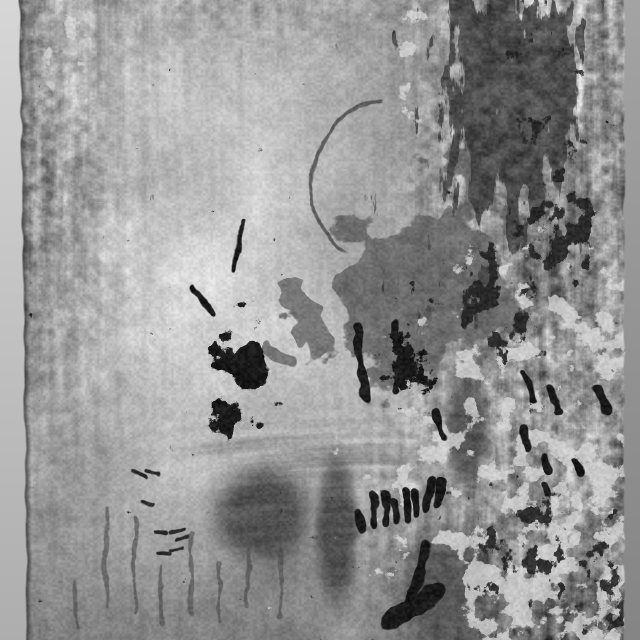
Reproduce this texture procedurally as a WebGL 2 fragment shader.

```glsl
#version 300 es
precision highp float;
uniform vec2 u_resolution;
out vec4 fragColor;

float hash(vec2 p) {
  return fract(sin(dot(p, vec2(127.1, 311.7))) * 43758.5453);
}

float noise(vec2 p) {
  vec2 i = floor(p), f = fract(p);
  f = f * f * (3.0 - 2.0 * f);
  return mix(mix(hash(i), hash(i + vec2(1, 0)), f.x),
             mix(hash(i + vec2(0, 1)), hash(i + vec2(1, 1)), f.x), f.y);
}

float fbm(vec2 p) {
  float sum = 0.0, amp = 0.52;
  for (int i = 0; i < 5; i++) {
    sum += amp * noise(p);
    p = p * 2.03 + 17.3;
    amp *= 0.5;
  }
  return sum;
}

// Soft elliptical area
float area(vec2 p, vec2 center, vec2 radius) {
  vec2 d = (p - center) / radius;
  return exp(-dot(d, d));
}

// Paint with torn edges; cover 0 is bare, 1 is solid
float ragged(vec2 p, float cover) {
  return smoothstep(0.45, 0.55, cover + 1.3 * (fbm(p) - 0.5));
}

// Brush mark of uneven width from a to b
float stroke(vec2 p, vec2 a, vec2 b, float width) {
  vec2 ab = b - a;
  float t = clamp(dot(p - a, ab) / dot(ab, ab), 0.0, 1.0);
  float w = width * (0.45 + 0.9 * noise(p * 60.0));
  return 1.0 - smoothstep(w - 0.0015, w + 0.0015, length(p - a - ab * t));
}

void main() {
  vec2 uv = gl_FragCoord.xy / u_resolution;
  vec2 q = uv + 0.022 * (vec2(fbm(uv * 16.0), fbm(uv * 16.0 + 40.0)) - 0.5);
  float cloud = fbm(uv * 7.0);
  float runs = fbm(uv * vec2(85.0, 7.0));
  float grit = fbm(uv * 75.0 + 9.0);

  // Pale ground, worn at the sides
  float right = smoothstep(0.5, 0.8, uv.x + 0.25 * (cloud - 0.5));
  float left = area(uv, vec2(0.05, 0.75), vec2(0.13, 0.4));
  float rough = 0.12 + 0.75 * right + 0.6 * left + 0.35 * area(uv, vec2(0.35, 1.02), vec2(0.3, 0.1));
  float tone = 0.68 + 0.3 * (cloud - 0.5) - 0.12 * left - 0.1 * right;
  tone += 0.13 * area(uv, vec2(0.32, 0.7), vec2(0.2, 0.24));
  tone += 0.12 * area(uv, vec2(0.42, 0.47), vec2(0.14, 0.12));
  tone -= 0.14 * smoothstep(0.35, 0.0, uv.y);
  tone += rough * (0.65 * (grit - 0.5) + 0.55 * (runs - 0.5));

  // Flat grey patches
  float grey = 1.05 * area(q, vec2(0.62, 0.54), vec2(0.12, 0.11));
  grey += 0.45 * area(uv, vec2(0.72, 0.62), vec2(0.11, 0.22));
  tone = mix(tone, 0.40 + 0.15 * (grit - 0.5), 0.9 * ragged(uv * 20.0, grey));
  tone = mix(tone, 0.42, 0.85 * stroke(q, vec2(0.45, 0.55), vec2(0.5, 0.46), 0.024));
  tone = mix(tone, 0.38, 0.8 * stroke(q, vec2(0.42, 0.455), vec2(0.46, 0.44), 0.01));

  // Dark washes running down
  float wash = 0.85 * area(uv, vec2(0.83, 0.88), vec2(0.09, 0.19));
  wash += 0.42 * area(uv, vec2(0.74, 0.78), vec2(0.12, 0.32));
  tone = mix(tone, 0.25 + 0.25 * (grit - 0.5), 0.85 * ragged(uv * vec2(55.0, 16.0), wash));

  // Dry sweeps across the lower half
  float bristle = fbm(vec2(uv.x * 5.0 + uv.y, (uv.y - 0.3 * uv.x + 0.25 * uv.x * uv.x) * 95.0));
  float sweep = area(q, vec2(0.49, 0.29), vec2(0.17, 0.055));
  tone = mix(tone, 0.3 + 0.6 * bristle, 0.75 * sweep);
  float shade = area(q, vec2(0.41, 0.2), vec2(0.085, 0.08));
  shade = max(shade, area(q, vec2(0.525, 0.17), vec2(0.035, 0.13)));
  shade = max(shade, area(q, vec2(0.73, 0.33), vec2(0.035, 0.1)));
  shade = max(shade, 0.7 * area(q, vec2(0.7, 0.08), vec2(0.1, 0.14)));
  tone = mix(tone, 0.27 + 0.2 * (bristle - 0.5), 0.85 * smoothstep(0.2, 0.8, shade));

  // Bright flecks and dark crumbs
  float fleck = 0.38 * right * smoothstep(0.75, 0.5, uv.y) + 0.2 * area(uv, vec2(0.84, 0.1), vec2(0.1, 0.13));
  fleck += 0.45 * area(uv, vec2(0.64, 0.94), vec2(0.03, 0.1)) + 0.3 * area(uv, vec2(0.09, 0.93), vec2(0.07, 0.1));
  tone = mix(tone, 0.84, 0.8 * ragged(uv * 38.0 + 5.0, fleck));
  float crumb = 0.58 * area(uv, vec2(0.87, 0.64), vec2(0.055, 0.09)) + 0.3 * area(uv, vec2(0.76, 0.5), vec2(0.12, 0.14));
  crumb += 0.42 * area(uv, vec2(0.83, 0.16), vec2(0.11, 0.12)) + 0.4 * area(uv, vec2(0.96, 0.05), vec2(0.04, 0.2));
  crumb += 0.28 * area(uv, vec2(0.83, 0.88), vec2(0.08, 0.2));
  tone = mix(tone, 0.13, 0.9 * ragged(uv * vec2(48.0, 36.0) + 31.0, crumb));

  // Black blots and strokes
  float ink = ragged(uv * 42.0 + 70.0, 0.6 * area(uv, vec2(0.36, 0.4), vec2(0.045, 0.1)));
  ink = max(ink, ragged(uv * 30.0, 1.5 * area(q, vec2(0.395, 0.432), vec2(0.028, 0.04))));
  ink = max(ink, ragged(uv * 45.0 + 12.0, 0.5 * area(uv, vec2(0.64, 0.43), vec2(0.06, 0.07))));
  ink = max(ink, stroke(q, vec2(0.555, 0.49), vec2(0.576, 0.38), 0.009));
  ink = max(ink, stroke(q, vec2(0.623, 0.49), vec2(0.623, 0.39), 0.006));
  ink = max(ink, stroke(q, vec2(0.295, 0.555), vec2(0.335, 0.51), 0.005));
  ink = max(ink, stroke(q, vec2(0.38, 0.65), vec2(0.368, 0.575), 0.004));
  ink = max(ink, stroke(q, vec2(0.6, 0.025), vec2(0.685, 0.075), 0.014));
  ink = max(ink, stroke(q, vec2(0.665, 0.15), vec2(0.645, 0.06), 0.01));
  for (int i = 0; i < 8; i++) {
    float k = float(i), r = hash(vec2(k, 3.0));
    vec2 comb = vec2(0.56 + 0.018 * k, 0.17 + 0.006 * k);
    ink = max(ink, stroke(q, comb, comb + vec2(0.012 * (r - 0.5), 0.025 + 0.03 * r), 0.0065));
    vec2 dab = vec2(0.66 + 0.3 * hash(vec2(k, 8.0)), 0.23 + 0.24 * r);
    ink = max(ink, stroke(q, dab, dab + vec2(0.014, -0.035) * (0.4 + r), 0.0065));
    vec2 nick = vec2(0.2 + 0.1 * r, 0.13 + 0.15 * hash(vec2(k, 5.0)));
    ink = max(ink, 0.9 * stroke(q, nick, nick + vec2(0.018, 0.012 * (r - 0.5)), 0.003));
    // Thin drips near the foot
    vec2 drip = vec2(0.12 + 0.045 * k, 0.08 + 0.16 * r);
    tone = mix(tone, 0.3, 0.65 * stroke(q, drip, drip - vec2(0.0, 0.06 + 0.12 * r), 0.0035));
  }
  tone = mix(tone, 0.06 + 0.08 * grit, ink);

  // Thin open arc
  vec2 d = (q - vec2(0.6, 0.71)) / vec2(0.112, 0.132);
  float open = smoothstep(0.03, -0.03, d.x) * smoothstep(-0.86, -0.8, d.y);
  float line = smoothstep(0.035, 0.01, abs(length(d) - 1.0));
  tone = mix(tone, 0.3, 0.85 * line * open);

  // Fine grain, then the plain wall at both sides
  tone += 0.09 * (noise(uv * 260.0) - 0.5);
  float wobble = 0.004 * (noise(uv * vec2(1.0, 40.0)) - 0.5);
  float edge = 0.043 - 0.012 * uv.y + wobble;
  tone *= 1.0 - 0.45 * smoothstep(0.01, 0.0, abs(uv.x - edge));
  tone = mix(0.68 + 0.16 * uv.y, tone, smoothstep(-0.002, 0.002, uv.x - edge));
  tone = mix(tone, 0.52 + 0.12 * uv.y, smoothstep(-0.002, 0.002, uv.x - 0.975 - wobble));
  fragColor = vec4(vec3(clamp(tone, 0.03, 0.93)), 1.0);
}
```
